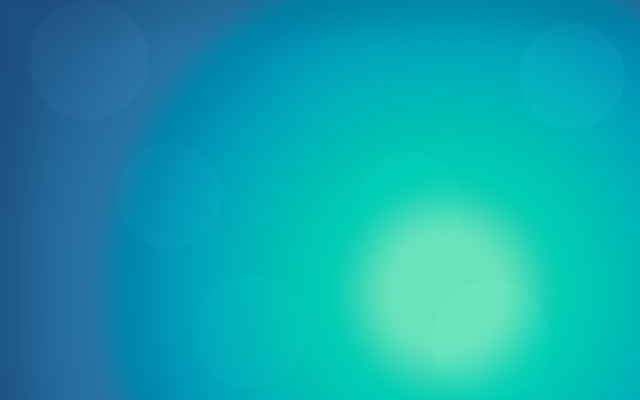
Reproduce this background procedurally as a WebGL 1 fragment shader.

```glsl
precision highp float;

uniform vec2 u_resolution;

#define GLOW_CENTER vec2(0.697, 0.27)
#define DISC_RADIUS 0.85
#define DISC_SOFTNESS 0.055
#define BOKEH_START vec2(0.138, 0.85)
#define BOKEH_STEP vec2(0.126, -0.34)
#define BOKEH_RADIUS 0.135
#define BOKEH_STRENGTH 0.022

const vec3 MINT = vec3(0.41, 0.885, 0.73);
const vec3 EMERALD = vec3(0.0, 0.80, 0.70);
const vec3 TURQUOISE = vec3(0.0, 0.725, 0.71);
const vec3 CYAN = vec3(0.0, 0.635, 0.735);
const vec3 OCEAN = vec3(0.0, 0.52, 0.68);
const vec3 SLATE = vec3(0.15, 0.45, 0.64);
const vec3 NAVY = vec3(0.11, 0.33, 0.53);

// Colour of the large disc by distance from the glow
vec3 discColor(float r) {
  vec3 color = mix(EMERALD, TURQUOISE, smoothstep(0.27, 0.52, r));
  color = mix(color, CYAN, smoothstep(0.43, 0.68, r));
  color = mix(color, OCEAN, smoothstep(0.60, 0.83, r));
  return mix(MINT, color, smoothstep(0.12, 0.31, r));
}

// Faint filled circle with a slightly brighter rim
float bokeh(vec2 p, vec2 center, float radius) {
  float d = length(p - center) - radius;
  float fill = 1.0 - smoothstep(-0.008, 0.008, d);
  float rim = exp(-pow(d / 0.006, 2.0));
  return fill * 0.7 + rim * 0.5;
}

void main() {
  vec2 p = gl_FragCoord.xy / u_resolution.y;
  vec2 canvas = vec2(u_resolution.x / u_resolution.y, 1.0);
  float r = length(p - GLOW_CENTER * canvas);

  // Dark surround and soft-edged disc
  vec3 surround = mix(SLATE, NAVY, smoothstep(0.86, 1.25, r));
  float outside = smoothstep(DISC_RADIUS - DISC_SOFTNESS,
                             DISC_RADIUS + DISC_SOFTNESS, r);
  vec3 color = mix(discColor(r), surround, outside);

  // Darker left and upper margins
  float margin = 1.0 - smoothstep(0.0, 0.15, min(p.x, 1.0 - p.y));
  color *= 1.0 - 0.06 * margin;

  // Scattered translucent circles, weakest in the middle
  for (int i = 0; i < 7; i++) {
    float n = float(i);
    vec2 center = fract(BOKEH_START + n * BOKEH_STEP) * canvas;
    float weight = mix(0.2, 1.0, abs(n - 3.0) / 3.0);
    float radius = BOKEH_RADIUS + 0.01 * cos(n * 2.5);
    color += BOKEH_STRENGTH * weight * bokeh(p, center, radius);
  }

  gl_FragColor = vec4(color, 1.0);
}
```
